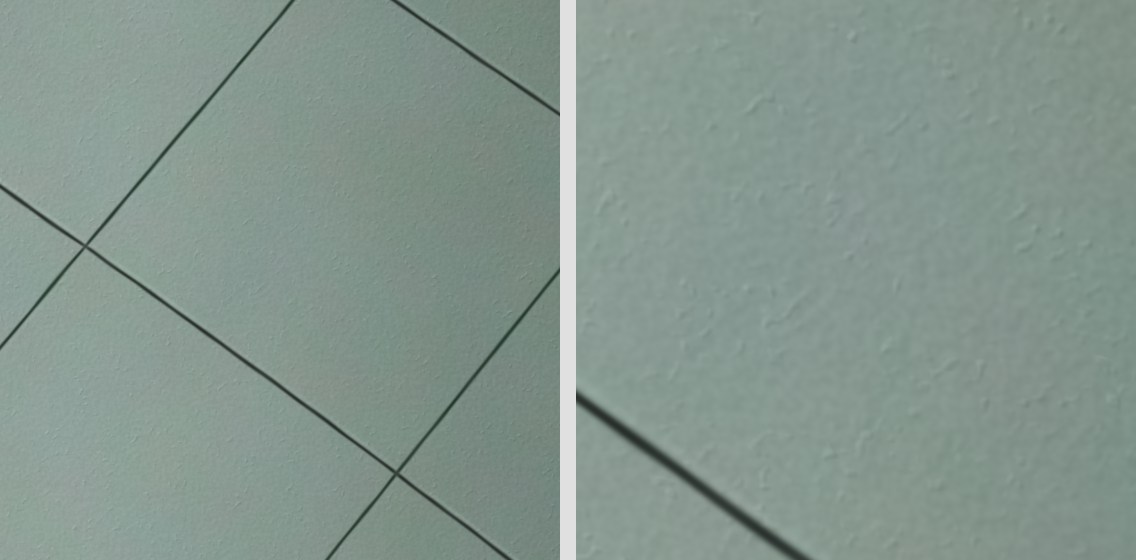
Left: the whole. Right: its middle third, enlarged.
This texture is drawn by a Shadertoy shader. Its source:

```glsl
#define LIGHT_GLAZE vec3(0.562, 0.632, 0.601)
#define DARK_GLAZE  vec3(0.452, 0.522, 0.485)
#define ROW_GROUT   vec3(0.160, 0.190, 0.175)
#define COL_GROUT   vec3(0.150, 0.225, 0.178)
#define GROUT_WIDTH 0.0036
#define WOBBLE      0.0015
#define ROW_BOW     0.04
#define GRAIN       0.020
#define RELIEF      0.026
#define DENTS       0.042
#define BLOTCH      0.22
#define LIT_SHIFT   vec2(-0.0022, 0.0020)

float hash(vec2 p) {
    vec3 h = fract(p.xyx * vec3(0.1031, 0.1030, 0.0973));
    h += dot(h, h.yzx + 33.33);
    return fract((h.x + h.y) * h.z);
}

vec2 gradientAt(vec2 cell) {
    float angle = 6.2832 * hash(cell);
    return vec2(cos(angle), sin(angle));
}

// Gradient noise, roughly -0.7 to 0.7
float noise(vec2 p) {
    vec2 i = floor(p), f = p - i;
    vec2 w = f * f * f * (f * (f * 6.0 - 15.0) + 10.0);
    vec2 e = vec2(1.0, 0.0);
    float a = dot(gradientAt(i), f);
    float b = dot(gradientAt(i + e.xy), f - e.xy);
    float c = dot(gradientAt(i + e.yx), f - e.yx);
    float d = dot(gradientAt(i + e.xx), f - e.xx);
    return mix(mix(a, b, w.x), mix(c, d, w.x), w.y);
}

float fbm(vec2 p) {
    float sum = 0.0, amp = 0.6;
    for (int i = 0; i < 4; i++) {
        sum += amp * noise(p);
        p = mat2(1.6, 1.2, -1.2, 1.6) * p + 7.3;
        amp *= 0.5;
    }
    return sum;
}

// Height of small, irregular dents, stretched along a diagonal
float dents(vec2 p) {
    vec2 q = mat2(0.75, -0.66, 0.66, 0.75) * p;
    float patches = smoothstep(-0.3, 0.4, noise(p * 24.0 + 70.0));
    float bumps = noise(q * vec2(90.0, 125.0)) + 0.4 * noise(q * 200.0 + 9.0);
    return patches * smoothstep(0.15, 0.6, bumps);
}

// Tile coordinates from two gently converging families of lines;
// the lower row bows upward, and gap receives the perpendicular tile size
vec2 tileCoord(vec2 p, out vec2 gap) {
    float bow = ROW_BOW * (p.x - 0.152) * (0.707 - p.x);
    vec2 start = vec2(-0.320 + 0.8434 * p.y, 0.6711 - 0.730 * p.x + bow);
    vec2 span = vec2(0.904 - 0.0414 * p.y, 0.8133 + 0.041 * p.x - bow);
    gap = span * vec2(0.765, 0.808);
    return (p - start) / span;
}

void mainImage(out vec4 fragColor, in vec2 fragCoord) {
    vec2 uv = fragCoord / iResolution.y;
    float pixel = 1.0 / iResolution.y;

    // Signed distance to the nearest column (x) and row (y) joint
    vec2 gap;
    vec2 bent = uv + WOBBLE * vec2(noise(uv * 14.0), noise(uv * 14.0 + 40.0));
    vec2 tile = tileCoord(bent, gap);
    vec2 joint = (tile - round(tile)) * gap;

    // Broad falloff of light, with cloudy patches
    float shade = smoothstep(0.10, 1.14, uv.x) + BLOTCH * fbm(uv * 3.2 + 5.0);
    shade += 0.12 * (1.0 - smoothstep(0.0, 0.35, length(uv - vec2(0.0, 1.0))));
    vec3 color = mix(LIGHT_GLAZE, DARK_GLAZE, clamp(shade, -0.1, 1.1));
    color += 0.008 * (hash(floor(tile) + 19.0) - 0.5);

    // Faint pink, green and blue tints
    color += vec3(0.020, -0.010, 0.004) * noise(uv * 11.0 + 3.0);
    color += vec3(-0.008, 0.002, 0.018) * noise(uv * 5.0 + 21.0);

    // Raised grain and dents lit along a diagonal, fine grain
    color += RELIEF * (noise(uv * 110.0) - noise((uv + LIT_SHIFT) * 110.0));
    color += DENTS * (dents(uv) - dents(uv + LIT_SHIFT));
    color += GRAIN * (noise(uv * 190.0) + 0.5 * noise(uv * 48.0 + 15.0));

    // Pale bevel on the upper side of the rows, weaker beside the columns
    vec2 bevel = exp(-pow((joint - 0.0080) / 0.0035, vec2(2.0)));
    color += dot(bevel, vec2(0.012, 0.048)) * (0.8 + noise(uv * 9.0));

    // Soft grout of uneven depth, paler where joints cross
    vec2 width = GROUT_WIDTH * vec2(0.92, 1.0) * (1.0 + 0.3 * noise(uv * 17.0));
    vec2 reach = joint / max(width, vec2(pixel));
    vec2 cover = exp(-pow(abs(reach), vec2(2.4)));
    cover *= 0.95 + 0.15 * noise(uv * 23.0 + 60.0);
    cover *= 1.0 - 0.4 * exp(-dot(joint, joint) / 0.00003);
    color = mix(color, COL_GROUT, cover.x);
    color = mix(color, ROW_GROUT, cover.y);

    fragColor = vec4(clamp(color, 0.0, 1.0), 1.0);
}
```
